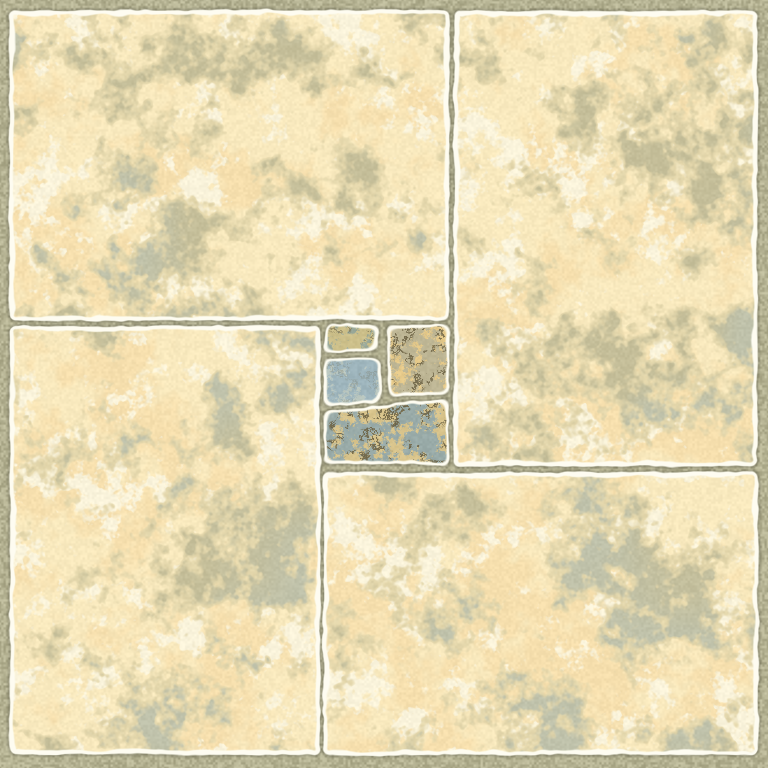
Reproduce this texture procedurally as a Shadertoy shader.

```glsl
// Stone floor tile: four mottled cream slabs pinwheel around a centre of four
// small coloured stones. Pieces are distance fields with wavy edges and a
// pale worn rim; layered value noise colours the stone and the sandy grout.

const vec3 CREAM     = vec3(0.975, 0.915, 0.745);
const vec3 PEACH     = vec3(0.965, 0.875, 0.680);
const vec3 SAND      = vec3(0.890, 0.840, 0.670);
const vec3 OLIVE     = vec3(0.770, 0.745, 0.600);
const vec3 COOL_GREY = vec3(0.750, 0.760, 0.670);
const vec3 CHALK     = vec3(0.980, 0.955, 0.860);
const vec3 RIM       = vec3(0.995, 0.990, 0.945);
const vec3 GROUT     = vec3(0.705, 0.695, 0.570);
const vec3 CRACK     = vec3(0.430, 0.390, 0.270);

const float SLAB_RIM = 0.0058, STONE_RIM = 0.0036;
const float SLAB_ROUND = 0.008, STONE_ROUND = 0.012;
const float EDGE_WAVE = 0.0028, EDGE_CHIP = 0.0022;
const float MOTTLE_SCALE = 13.0, GRAIN_SCALE = 330.0;

// Slabs: left, bottom, right, top
const vec4 SLABS[4] = vec4[4](
    vec4(0.012, 0.583, 0.585, 0.987), vec4(0.591, 0.393, 0.986, 0.986),
    vec4(0.013, 0.017, 0.417, 0.576), vec4(0.421, 0.017, 0.987, 0.385));

// Stones: four corners each, counterclockwise from the lower left
const vec2 CORNERS[16] = vec2[16](
    vec2(0.421, 0.540), vec2(0.492, 0.543), vec2(0.491, 0.578), vec2(0.423, 0.578),
    vec2(0.421, 0.470), vec2(0.499, 0.477), vec2(0.495, 0.534), vec2(0.421, 0.534),
    vec2(0.507, 0.483), vec2(0.585, 0.487), vec2(0.585, 0.577), vec2(0.503, 0.577),
    vec2(0.421, 0.396), vec2(0.585, 0.395), vec2(0.585, 0.482), vec2(0.421, 0.464));
const vec3 STONE_BASE[4] = vec3[4](
    vec3(0.80, 0.75, 0.54), vec3(0.62, 0.71, 0.74),
    vec3(0.90, 0.79, 0.54), vec3(0.85, 0.77, 0.55));
const vec3 STONE_BLOTCH[4] = vec3[4](
    vec3(0.60, 0.66, 0.60), vec3(0.73, 0.78, 0.75),
    vec3(0.74, 0.71, 0.58), vec3(0.60, 0.67, 0.66));
const float STONE_CRACKS[4] = float[4](0.55, 0.2, 0.85, 0.9);

float hash(vec2 p) {
    vec3 q = fract(p.xyx * 0.1031);
    q += dot(q, q.yzx + 33.33);
    return fract((q.x + q.y) * q.z);
}

float noise(vec2 p) {
    vec2 i = floor(p), f = fract(p);
    f = f * f * (3.0 - 2.0 * f);
    return mix(mix(hash(i), hash(i + vec2(1, 0)), f.x),
               mix(hash(i + vec2(0, 1)), hash(i + vec2(1, 1)), f.x), f.y);
}

// High gain keeps the fine octaves strong, for a speckled look
float fbm(vec2 p) {
    float sum = 0.0, total = 0.0, amp = 1.0;
    for (int i = 0; i < 5; i++) {
        sum += amp * noise(p);
        total += amp;
        amp *= 0.75;
        p = mat2(1.6, 1.2, -1.2, 1.6) * p + 7.3;
    }
    return sum / total;
}

float smoothMax(float a, float b, float k) {
    float h = max(k - abs(a - b), 0.0) / k;
    return max(a, b) + 0.25 * h * h * k;
}

float slabDistance(vec2 p, vec4 r) {
    vec2 q = abs(p - 0.5 * (r.xy + r.zw)) - 0.5 * (r.zw - r.xy) + SLAB_ROUND;
    return length(max(q, 0.0)) + min(max(q.x, q.y), 0.0) - SLAB_ROUND;
}

float stoneDistance(vec2 p, int stone) {
    float d = -1.0;
    for (int i = 0; i < 4; i++) {
        vec2 a = CORNERS[stone * 4 + i];
        vec2 e = normalize(CORNERS[stone * 4 + (i + 1) % 4] - a);
        d = smoothMax(d, dot(p - a, vec2(e.y, -e.x)), STONE_ROUND);
    }
    return d;
}

vec3 slabColor(vec2 p) {
    float stain = fbm(p * MOTTLE_SCALE);
    float chalk = fbm(p * MOTTLE_SCALE * 1.5 + 41.0);
    vec3 stainTint = mix(OLIVE, COOL_GREY, smoothstep(0.4, 0.75, noise(p * 7.0 + 5.0)));
    vec3 c = mix(CREAM, PEACH, smoothstep(0.45, 0.65, fbm(p * 9.0 + 83.0)));
    c = mix(c, CHALK, smoothstep(0.53, 0.64, chalk));
    c = mix(c, SAND, smoothstep(0.49, 0.58, stain));
    return mix(c, stainTint, smoothstep(0.57, 0.68, stain));
}

vec3 stoneColor(vec2 p, int stone) {
    vec3 c = mix(STONE_BASE[stone], STONE_BLOTCH[stone], smoothstep(0.45, 0.56, fbm(p * 50.0)));
    float vein = 1.0 - smoothstep(0.01, 0.045, abs(fbm(p * 36.0 + 19.0) - 0.5));
    float broken = smoothstep(0.4, 0.6, noise(p * 75.0 + 3.0));
    return mix(c, CRACK, vein * broken * STONE_CRACKS[stone]);
}

void mainImage(out vec4 fragColor, in vec2 fragCoord) {
    vec2 uv = fragCoord / iResolution.xy;
    float px = 1.0 / min(iResolution.x, iResolution.y);

    // Nearest piece: 0-3 are slabs, 4-7 are stones
    vec2 wavy = uv + EDGE_WAVE * (vec2(noise(uv * 32.0), noise(uv * 32.0 + 57.0)) - 0.5);
    float d = 1.0;
    int piece = 0;
    for (int i = 0; i < 8; i++) {
        float di = i < 4 ? slabDistance(wavy, SLABS[i]) : stoneDistance(wavy, i - 4);
        if (di < d) { d = di; piece = i; }
    }
    d += EDGE_CHIP * (noise(uv * 95.0) - 0.5);

    // Stone surface with a worn rim of uneven width
    bool isSlab = piece < 4;
    vec2 local = uv + float(piece) * vec2(3.7, 5.3);
    vec3 surface = isSlab ? slabColor(local) : stoneColor(local, piece - 4);
    float grain = noise(uv * GRAIN_SCALE) - 0.5;
    surface += 0.05 * grain;
    float rim = (isSlab ? SLAB_RIM : STONE_RIM) * (0.65 + 0.7 * noise(uv * 45.0 + 11.0));
    surface = mix(surface, RIM, smoothstep(-rim - 0.0015, -rim + 0.0015, d));

    // Sandy grout, shaded beside the pieces
    vec3 grout = GROUT * mix(0.84, 1.0, smoothstep(0.0005, 0.005, d)) + 0.16 * grain;

    fragColor = vec4(mix(surface, grout, smoothstep(-px, px, d)), 1.0);
}
```
